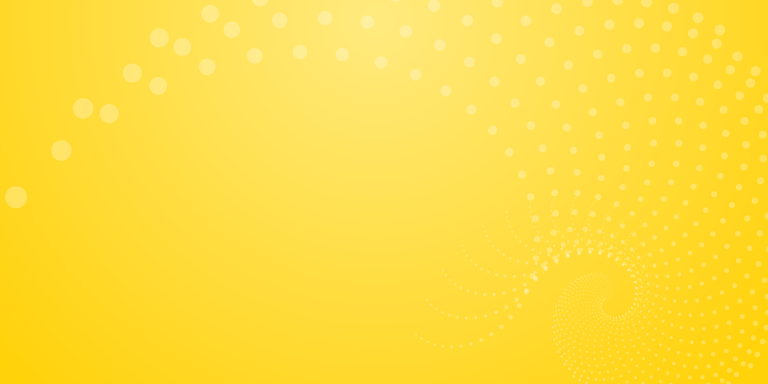
A Shadertoy shader for this background:

```glsl
// A yellow radial glow crossed by a vortex of pale dots.
// Every arm is a logarithmic spiral of dots; each next arm is the last one
// turned clockwise and shrunk about the vortex centre (units: canvas heights).

#define ARM_COUNT 42
#define DOTS_PER_ARM 34.0
#define SHRINK 0.931         // scale from one arm, or one dot, to the next
#define ARM_TURN 0.178       // clockwise radians between arms
#define DOT_TURN 0.1431      // clockwise radians between dots of an arm
#define DOT_SIZE 0.0261      // dot radius relative to its spiral radius
#define DOT_OPACITY 0.27
#define VORTEX_CENTER vec2(1.586, 0.211)
#define ARM_FOCUS vec2(-0.477, 0.018)   // spiral focus, from the vortex centre
#define ARM_START vec2(1.098, 2.905)    // first dot: radius and angle
#define GLOW_CENTER vec2(0.98, 0.95)

const vec3 GLOW_COLOR = vec3(1.0, 0.919, 0.50);
const vec3 EDGE_COLOR = vec3(1.0, 0.823, 0.04);
const float GLOW_RADIUS = 1.314;

mat2 rotation(float angle) {
    float c = cos(angle), s = sin(angle);
    return mat2(c, s, -s, c);
}

// Coverage of the one dot of the first arm that can lie under this point.
float armDots(vec2 point, float pixel) {
    vec2 fromFocus = point - ARM_FOCUS;
    float ring = log(max(length(fromFocus), 1e-5) / ARM_START.x) / log(SHRINK);
    float index = clamp(floor(ring + 0.5), 0.0, DOTS_PER_ARM - 1.0);

    float spiralRadius = ARM_START.x * pow(SHRINK, index);
    float angle = ARM_START.y - index * DOT_TURN;
    vec2 dotCenter = spiralRadius * vec2(cos(angle), sin(angle));
    float edge = spiralRadius * DOT_SIZE - distance(fromFocus, dotCenter);
    return clamp(edge / pixel + 0.5, 0.0, 1.0);
}

void mainImage(out vec4 fragColor, in vec2 fragCoord) {
    vec2 position = fragCoord / iResolution.y;
    float pixel = 1.0 / iResolution.y;

    // Background glow
    float falloff = min(distance(position, GLOW_CENTER) / GLOW_RADIUS, 1.0);
    vec3 color = mix(GLOW_COLOR, EDGE_COLOR, falloff);

    // Dot vortex: map the point back onto the first arm, one arm at a time
    mat2 unwind = rotation(ARM_TURN) / SHRINK;
    vec2 armPoint = position - VORTEX_CENTER;
    for (int arm = 0; arm < ARM_COUNT; arm++) {
        color = mix(color, vec3(1.0), DOT_OPACITY * armDots(armPoint, pixel));
        armPoint = unwind * armPoint;
        pixel /= SHRINK;
    }

    fragColor = vec4(color, 1.0);
}
```
